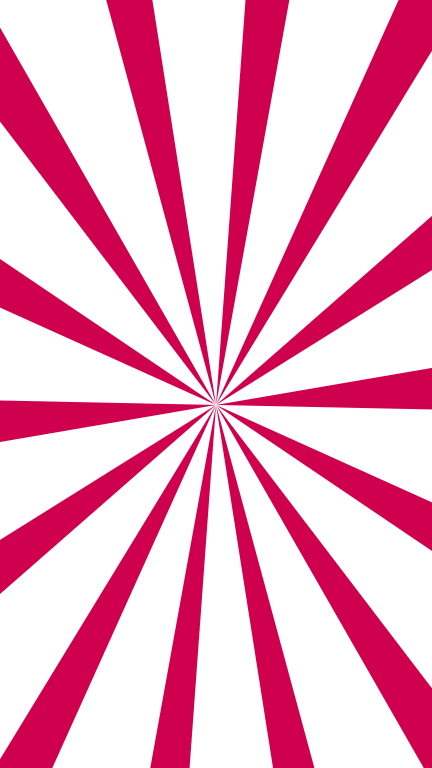
This background is drawn by a WebGL 1 fragment shader. Its source:

```glsl
precision highp float;

uniform vec2 u_resolution;

const float STRETCH = 1.35; // vertical stretch of the burst

// Signed angle from the axis of the nearest ray
float angleFromRay(float angle, float rayCount) {
  float period = 6.283185 / rayCount;
  return mod(angle + 0.5 * period, period) - 0.5 * period;
}

// Share of a window of given width that lies inside [-halfWidth, halfWidth]
float bandCoverage(float x, float halfWidth, float window) {
  float upper = min(x + 0.5 * window, halfWidth);
  float lower = max(x - 0.5 * window, -halfWidth);
  return clamp((upper - lower) / window, 0.0, 1.0);
}

void main() {
  // Position relative to the hub, in canvas heights
  vec2 p = (gl_FragCoord.xy - vec2(0.5, 0.4727) * u_resolution) / u_resolution.y;
  vec2 q = vec2(p.x, p.y / STRETCH);

  // Angle spanned by one pixel, which keeps edges smooth and the hub pale
  float radius2 = max(dot(q, q), 1e-7);
  float pixelAngle = length(vec2(q.y, q.x / STRETCH)) / (radius2 * u_resolution.y);
  pixelAngle = max(pixelAngle, 1e-5);

  // Fourteen slightly turned rays
  float angle = atan(q.y, q.x + 1e-6) - 0.0555;
  float ray = bandCoverage(angleFromRay(angle, 14.0), 0.0709, pixelAngle);

  vec3 white = vec3(1.0);
  vec3 crimson = vec3(0.81, 0.0, 0.306);
  gl_FragColor = vec4(mix(white, crimson, ray), 1.0);
}
```
